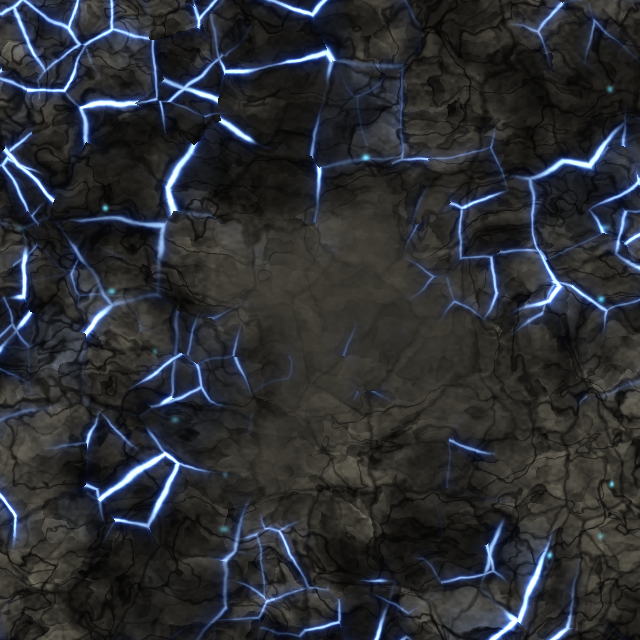
Reproduce this texture procedurally as a WebGL 2 fragment shader.

```glsl
#version 300 es
precision highp float;
// Dark fractured rock with angular, glowing blue energy veins around a calm centre.
uniform vec2 u_resolution;
out vec4 fragColor;

const vec3 STONE = vec3(1.04, 1.0, 0.88);
const vec3 COOL_STONE = vec3(0.84, 1.03, 1.42);
const vec3 HALO_BLUE = vec3(0.01, 0.08, 0.36);
const vec3 BODY_BLUE = vec3(0.15, 0.32, 0.68);
const vec3 CORE_WHITE = vec3(0.72, 0.70, 0.28);
const vec3 SPARK_TEAL = vec3(0.35, 0.75, 0.85);
const vec2 CALM_CENTRE = vec2(0.54, 0.48);
const float BASE_TONE = 0.225;
const float GRAIN = 0.075;
const float SLAB_CELLS = 8.0;
const float CHIP_CELLS = 19.0;
const float FLAKE_CELLS = 42.0;
const float VEIN_CELLS = 8.0;
const float THREAD_CELLS = 13.0;
const float VEIN_WIDTH = 0.0052;
const float HALO_WIDTH = 0.0085;
const float VEIN_SHARE = 0.68;
const float SPARK_CELLS = 10.0;
const float SPARK_RADIUS = 0.007;

vec2 hash2(vec2 p) {
    vec3 q = fract(p.xyx * vec3(0.1031, 0.1030, 0.0973));
    q += dot(q, q.yzx + 33.33);
    return fract((q.xx + q.yz) * q.zy);
}
float noise(vec2 p) {
    vec2 i = floor(p), f = fract(p);
    f = f * f * (3.0 - 2.0 * f);
    float low = mix(hash2(i).x, hash2(i + vec2(1, 0)).x, f.x);
    float high = mix(hash2(i + vec2(0, 1)).x, hash2(i + vec2(1, 1)).x, f.x);
    return mix(low, high, f.y);
}
float fbm(vec2 p) {
    float sum = 0.0, amp = 0.53;
    for (int i = 0; i < 4; i++, amp *= 0.5) {
        sum += amp * noise(p);
        p = mat2(1.6, 1.2, -1.2, 1.6) * p + 7.3;
    }
    return sum;
}
vec2 site(vec2 id) { return id + 0.05 + 0.9 * hash2(id); }

vec2 nearestSite(vec2 p) {
    vec2 best = floor(p);
    for (int k = 0; k < 9; k++) {
        vec2 id = floor(p) + vec2(k % 3 - 1, k / 3 - 1);
        if (length(site(id) - p) < length(site(best) - p)) best = id;
    }
    return best;
}
float borderDistance(vec2 p, vec2 a, vec2 b) {
    vec2 sa = site(a), sb = site(b);
    return dot(0.5 * (sa + sb) - p, normalize(sb - sa));
}
// Tilted stone facets: x = tone around zero, y = seam distance.
vec2 facets(vec2 p) {
    vec2 id = nearestSite(p), h = hash2(id + 31.0);
    float seam = 1.0;
    for (int k = 0; k < 25; k++) {
        vec2 other = id + vec2(k % 5 - 2, k / 5 - 2);
        if (other != id) seam = min(seam, borderDistance(p, id, other));
    }
    return vec2(h.x - 0.5 + 1.5 * dot(p - site(id), h.yx - 0.5), seam);
}
// Glow along randomly lit cell borders: x = halo, y = body, z = core.
vec3 veins(vec2 uv, float cells, float energy, float swell) {
    vec2 p = uv * cells, id = nearestSite(p);
    vec3 glow = vec3(0.0);
    for (int k = 0; k < 25; k++) {
        vec2 other = id + vec2(k % 5 - 2, k / 5 - 2);
        if (other == id) continue;
        float pick = hash2(id + other + cells * 9.0).y;
        float power = energy * smoothstep(1.0 - VEIN_SHARE, 1.0 - 0.4 * VEIN_SHARE, pick);
        float d = max(borderDistance(p, id, other), 0.0) / cells;
        float w = d / (VEIN_WIDTH * swell * (0.4 + 0.6 * power));
        vec3 light = vec3(exp(-d / HALO_WIDTH), exp(-w * w), exp(-3.0 * w * w * w));
        glow = max(glow, light * vec3(power, power, pow(power, 1.6)));
    }
    return glow;
}
float sparks(vec2 uv) {
    vec2 id = floor(uv * SPARK_CELLS), h = hash2(id + 77.0);
    vec2 away = uv - (id + 0.25 + 0.5 * hash2(id + 12.0)) / SPARK_CELLS;
    float r = length(away * vec2(1.0, 0.6 + h.y)) / (SPARK_RADIUS * (0.4 + 0.7 * h.y));
    return smoothstep(0.76, 0.9, h.x) * exp(-r * r);
}
// Thin dark cracks that follow the middle level of a noise field.
float crack(vec2 p, float width) { return 1.0 - smoothstep(0.0, width, abs(fbm(p) - 0.5)); }

void main() {
    vec2 uv = gl_FragCoord.xy / u_resolution;
    vec2 drift = vec2(fbm(uv * 5.0), fbm(uv * 5.0 + 40.0)) - 0.5;
    vec2 grit = vec2(fbm(uv * 26.0), fbm(uv * 26.0 + 9.0)) - 0.5;
    // Roughness and energy both fade toward the calm centre.
    float reach = length((uv - CALM_CENTRE) * vec2(1.0, 0.9)) + 0.45 * drift.x;
    float rough = smoothstep(0.05, 0.31, reach);
    float energy = smoothstep(0.26, 0.5, noise(uv * 4.6 + 3.7)) * smoothstep(0.1, 0.28, reach);
    energy *= 0.12 + 0.88 * smoothstep(0.25, 0.55, noise(uv * 14.0 + 50.0));
    // Layered slabs, chips and flakes, with grain, shadows and cracks.
    vec2 warped = uv + 0.12 * drift + 0.03 * grit;
    vec2 slab = facets(warped * SLAB_CELLS);
    vec2 chip = facets(warped * vec2(0.75, 1.2) * CHIP_CELLS + 5.0);
    vec2 flake = facets(warped * vec2(0.8, 1.1) * FLAKE_CELLS + 11.0);
    float shadow = smoothstep(0.34, 0.58, fbm(warped * 7.0 + 17.0));
    float relief = 0.09 * slab.x + 0.1 * chip.x + 0.085 * flake.x + 0.13 * (fbm(uv * 45.0) - 0.5);
    relief += GRAIN * (noise(uv * vec2(150.0, 190.0)) - 0.5);
    float tone = BASE_TONE + relief * mix(0.25, 1.0, rough);
    tone *= mix(1.0, 0.42 + 0.62 * shadow, 0.1 + 0.9 * rough);
    tone *= 1.0 - (0.1 + 0.35 * rough) * (1.0 - smoothstep(0.0, 0.05, slab.y));
    tone *= 1.0 - rough * (0.15 + 0.4 * slab.x) * (1.0 - smoothstep(0.0, 0.09, chip.y));
    tone *= 1.0 - (0.08 + 0.55 * rough) * crack(warped * 9.0 + 60.0, 0.022);
    tone *= 1.0 - 0.5 * rough * crack(warped * vec2(11.0, 19.0) + 90.0, 0.035);
    // Bright veins, fainter threads and loose sparks.
    vec2 bent = uv + 0.045 * drift + 0.009 * grit;
    float swell = 0.55 + 0.9 * noise(uv * 11.0 + 70.0);
    float faint = 0.8 * smoothstep(0.42, 0.75, noise(uv * 7.0 + 21.0)) * (0.3 + 0.7 * rough);
    vec3 glow = max(veins(bent, VEIN_CELLS, energy, swell), veins(bent.yx, THREAD_CELLS, faint, 0.75));
    float cool = clamp(0.45 * energy * smoothstep(0.0, 0.4, slab.x) + 0.9 * glow.x, 0.0, 1.0);
    vec3 colour = max(tone, 0.025) * mix(STONE, COOL_STONE, cool);
    colour += HALO_BLUE * glow.x + BODY_BLUE * glow.y + CORE_WHITE * glow.z;
    colour += SPARK_TEAL * sparks(uv) * (0.4 + 0.6 * rough);
    fragColor = vec4(clamp(colour, 0.0, 1.0), 1.0);
}
```
